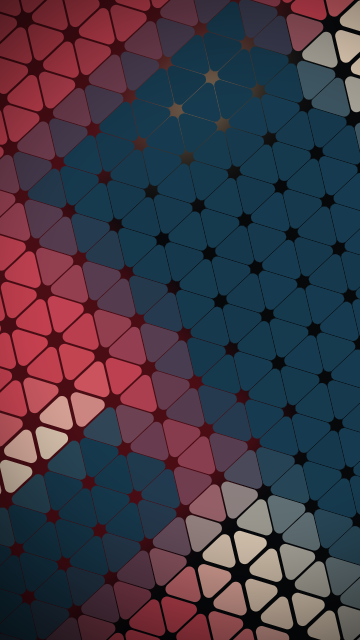
A WebGL 1 fragment shader for this background:

```glsl
precision highp float;
// Rounded triangle mosaic: red and cream bands crossing deep blue, with star-shaped gaps.

uniform vec2 u_resolution;

// Lattice, in canvas heights from the centre
const float SIDE = 0.0765;
const vec2 ANCHOR = vec2(0.0286, 0.1784);
const vec2 AXIS = vec2(0.9568, -0.2907);
const float ROW = 0.8660254;
const float ROOT3 = 1.7320508;

// Tile shape, in lattice sides
const float CORNER = 0.118;
const float GAP_BLUE = 0.004;
const float GAP_RED = 0.021;
const float GAP_CREAM = 0.022;

// Palette
const vec3 BLUE = vec3(0.085, 0.225, 0.305);
const vec3 RED = vec3(0.77, 0.25, 0.31);
const vec3 CREAM = vec3(0.87, 0.79, 0.70);
const vec3 GAP_BLACK = vec3(0.025, 0.030, 0.040);
const vec3 GAP_WINE = vec3(0.29, 0.050, 0.080);
const vec3 GAP_TAN = vec3(0.43, 0.36, 0.29);

// Light
const vec2 LIGHT_CENTRE = vec2(0.11, 0.03);
const float LIGHT_INNER = 0.30;
const float LIGHT_OUTER = 0.75;
const float LIGHT_FALLOFF = 0.75;
const float TILE_VARIATION = 0.05;

float fall(float from, float to, float x) {
  return 1.0 - smoothstep(from, to, x);
}

float hash(vec2 p) {
  return fract(sin(dot(p, vec2(127.1, 311.7))) * 4375.85);
}

// Signed distance to an upright equilateral triangle
float triangleDistance(vec2 p, float halfSide) {
  p.x = abs(p.x) - halfSide;
  p.y += halfSide / ROOT3;
  if (p.x + ROOT3 * p.y > 0.0) {
    p = vec2(p.x - ROOT3 * p.y, -ROOT3 * p.x - p.y) * 0.5;
  }
  p.x -= clamp(p.x, -2.0 * halfSide, 0.0);
  return -length(p) * sign(p.y);
}

// Lattice position to (across, along) the rising diagonal
vec2 diagonal(vec2 q) {
  return vec2(q.x + q.y, 0.5 * (q.x - q.y));
}

// x: blue to warm, y: red to cream
vec2 bandField(vec2 band) {
  float across = band.x;
  float along = band.y;

  // Blue valley that cuts the lower warm stripe
  float valley = smoothstep(1.6, 2.5, across) * fall(4.2, 6.7, across);
  float depth = max(fall(-4.7, -3.3, along), 0.4 * smoothstep(4.6, 5.4, across));
  float stripe = along + 0.5 * smoothstep(2.0, 3.0, across);
  float lower = fall(-3.8, -1.6, stripe) * (1.0 - valley * depth);

  float upperLeft = fall(-4.7, -2.6, across);
  float upperRight = smoothstep(3.1, 4.5, along);
  float warm = max(lower, max(upperLeft, upperRight));

  float paleLeft = smoothstep(0.2, 1.8, across) * fall(2.2, 3.2, across)
                 * fall(-5.4, -3.5, along);
  float paleLower = smoothstep(4.9, 6.0, across) * smoothstep(-6.2, -4.3, along);
  float paleRight = smoothstep(-1.6, -0.7, across) * smoothstep(2.0, 3.0, along);
  return vec2(warm, max(paleLeft, max(paleLower, paleRight)));
}

vec3 gapColor(vec2 band) {
  float wine = max(fall(-2.6, -1.0, band.y), fall(-2.8, -1.0, band.x));
  wine *= fall(4.5, 6.2, band.x);
  vec2 glow = (band - vec2(-1.8, 1.6)) / vec2(1.2, 1.6);
  return mix(mix(GAP_BLACK, GAP_WINE, wine), GAP_TAN, exp(-dot(glow, glow)));
}

void main() {
  vec2 p = (gl_FragCoord.xy - 0.5 * u_resolution) / u_resolution.y;

  // Lattice coordinates and the triangle that holds this point
  vec2 offset = (p - ANCHOR) / SIDE;
  vec2 local = vec2(dot(offset, AXIS), dot(offset, vec2(AXIS.y, -AXIS.x)));
  vec2 q = vec2(local.x - 0.5 * local.y / ROW, local.y / ROW);
  vec2 cell = floor(q);
  vec2 part = q - cell;
  float flipped = step(1.0, part.x + part.y);
  vec2 centre = cell + (1.0 + flipped) / 3.0;

  // Rounded tile with a gap that widens in the warm bands
  vec2 field = bandField(diagonal(centre));
  float glow = field.x * field.x;
  float gap = mix(GAP_BLUE, GAP_RED, glow) + GAP_CREAM * glow * field.y;
  vec2 fromCentre = local - vec2(centre.x + 0.5 * centre.y, ROW * centre.y);
  fromCentre *= 1.0 - 2.0 * flipped;
  float halfSide = 0.5 - ROOT3 * (gap + CORNER);
  float edge = triangleDistance(fromCentre, halfSide) - CORNER;
  float pixel = 1.0 / (u_resolution.y * SIDE);
  float coverage = clamp(0.5 - edge / pixel, 0.0, 1.0);
  // Hairline gaps are narrower than a pixel: keep only their true share
  float hairline = clamp(0.5 + gap / pixel, 0.0, 1.0);
  coverage = max(coverage, (1.0 - hairline) * step(edge, 0.5 * pixel));

  // Tile colour, gap colour and vignette
  vec3 tile = mix(BLUE, mix(RED, CREAM, field.y), field.x);
  tile *= 1.0 + TILE_VARIATION * (hash(centre) - 0.5);
  vec3 color = mix(gapColor(diagonal(q)), tile, coverage);
  float shade = smoothstep(LIGHT_INNER, LIGHT_OUTER, length(p - LIGHT_CENTRE));
  gl_FragColor = vec4(color * (1.0 - LIGHT_FALLOFF * shade), 1.0);
}
```
